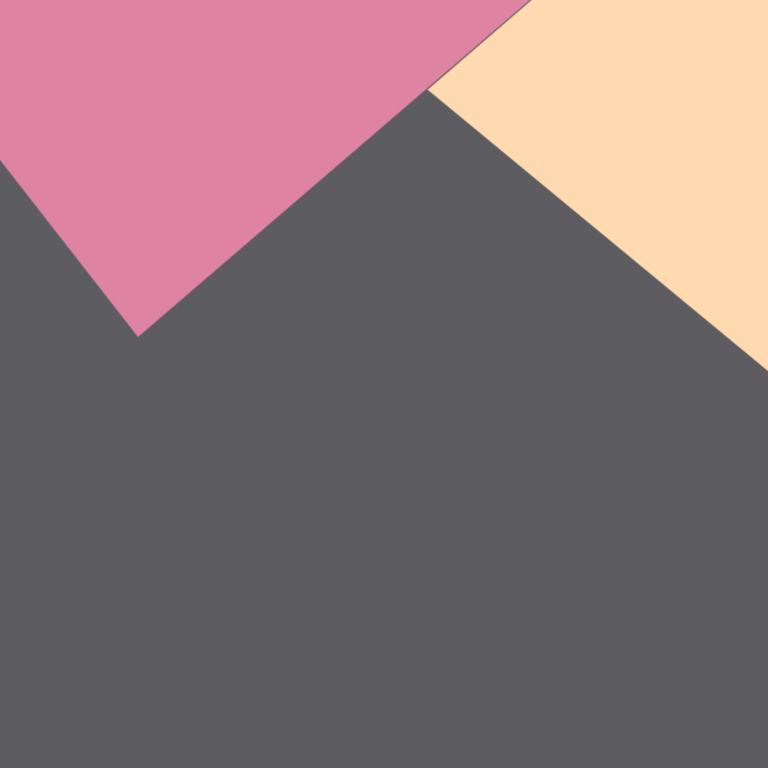
Write a WebGL 2 fragment shader that draws this background.

```glsl
#version 300 es
precision highp float;
// Flat paper-like backdrop: a pink and a peach wedge reach in from the top
// over a slate field, parted by a thin seam. Each wedge is the intersection
// of two half-planes, given by signed distances to its edges.

uniform vec2 u_resolution;
out vec4 fragColor;

// Colours
const vec3 SLATE = vec3(0.363, 0.360, 0.380);
const vec3 PINK  = vec3(0.872, 0.512, 0.637);
const vec3 PEACH = vec3(1.000, 0.850, 0.690);

// Wedge outlines in canvas units: inside lies left of start -> corner -> end
const vec2 PINK_START   = vec2(0.0, 0.7917);
const vec2 PINK_CORNER  = vec2(0.1797, 0.5612);
const vec2 PINK_END     = vec2(0.6900, 1.0);
const vec2 PEACH_START  = vec2(0.6922, 1.0);
const vec2 PEACH_CORNER = vec2(0.5568, 0.8832);
const vec2 PEACH_END    = vec2(1.0, 0.5169);

// Half-width of the smoothed edge
const float SOFTNESS = 0.0015;

// Signed distance to the line a -> b, negative on its left
float edgeDistance(vec2 p, vec2 a, vec2 b) {
    vec2 along = normalize(b - a);
    return dot(p - a, vec2(along.y, -along.x));
}

// Smooth coverage of the convex wedge bounded by two edges
float wedge(vec2 p, vec2 start, vec2 corner, vec2 end) {
    float d = max(edgeDistance(p, start, corner), edgeDistance(p, corner, end));
    return 1.0 - smoothstep(-SOFTNESS, SOFTNESS, d);
}

void main() {
    vec2 p = gl_FragCoord.xy / u_resolution;

    // Layer the wedges over the field
    vec3 color = SLATE;
    color = mix(color, PINK, wedge(p, PINK_START, PINK_CORNER, PINK_END));
    color = mix(color, PEACH, wedge(p, PEACH_START, PEACH_CORNER, PEACH_END));

    fragColor = vec4(color, 1.0);
}
```
